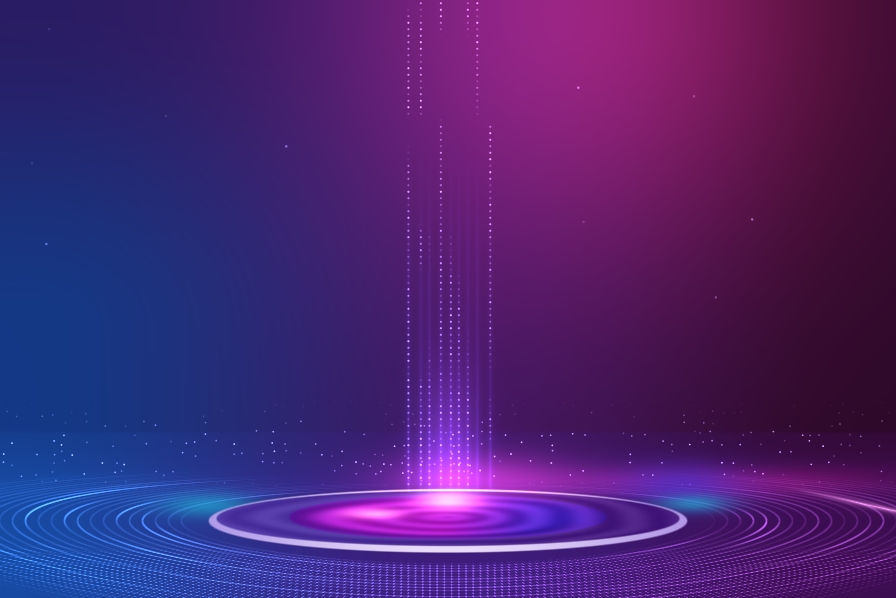
Reproduce this background procedurally as a WebGL 2 fragment shader.

```glsl
#version 300 es
precision highp float;
// A glowing portal on a rippled floor under a blue-to-magenta sky.
// Ellipse distances form the disc and rings; hashed cells scatter the
// sparks; a loop of dotted columns makes the rising stream of light.
uniform vec2 u_resolution;
out vec4 fragColor;

const float HORIZON = 0.277;
const vec2 PORTAL = vec2(0.75, 0.129);
const vec3 LAVENDER = vec3(0.78, 0.72, 0.98);
const vec3 PINK = vec3(1.0, 0.22, 0.68);
const vec3 CYAN = vec3(0.12, 0.72, 0.86);

float hash(vec2 p) {
  vec3 q = fract(vec3(p.xyx) * 0.1031);
  q += dot(q, q.yzx + 33.33);
  return fract((q.x + q.y) * q.z);
}

float noise(vec2 p) {
  vec2 i = floor(p), f = fract(p);
  f = f * f * (3.0 - 2.0 * f);
  return mix(mix(hash(i), hash(i + vec2(1, 0)), f.x),
             mix(hash(i + vec2(0, 1)), hash(i + vec2(1, 1)), f.x), f.y);
}

float glow(vec2 p, vec2 center, vec2 radius) {
  vec2 d = (p - center) / radius;
  return exp(-dot(d, d));
}

float disc(vec2 d, float radius, float pixel) {
  return 1.0 - smoothstep(radius - pixel * 0.6, radius + pixel * 0.6, length(d));
}

// Coverage of a filled ellipse with a smooth edge
float ellipse(vec2 p, vec2 center, vec2 radius) {
  float r = length((p - center) / radius);
  float w = fwidth(r);
  return 1.0 - smoothstep(1.0 - w, 1.0 + w, r);
}

// One spark in a share of the grid cells
float sparks(vec2 p, float cells, float share, float radius, float pixel) {
  vec2 id = floor(p * cells);
  vec2 offset = 0.2 + 0.6 * vec2(hash(id + 3.1), hash(id + 17.7));
  float lit = step(1.0 - share, hash(id + 41.3)) * (0.2 + 0.7 * hash(id + 5.9));
  return lit * disc((fract(p * cells) - offset) / cells, radius, pixel);
}

vec3 sky(vec2 p) {
  vec3 left = mix(vec3(0.08, 0.22, 0.52), vec3(0.16, 0.11, 0.39), smoothstep(0.45, 1.0, p.y));
  vec3 c = mix(left, vec3(0.235, 0.085, 0.37), smoothstep(0.05, 0.85, p.x));
  c = mix(c, vec3(0.17, 0.035, 0.16), smoothstep(0.75, 1.45, p.x));
  return c + vec3(0.39, 0.07, 0.19) * glow(p, vec2(1.0, 0.98), vec2(0.42, 0.44));
}

vec3 ground(vec2 p) {
  vec3 c = mix(vec3(0.09, 0.29, 0.64), vec3(0.24, 0.11, 0.48), smoothstep(0.0, 0.75, p.x));
  return mix(c, vec3(0.24, 0.05, 0.32), smoothstep(0.8, 1.45, p.x));
}

// Perspective ripples: thin lines at the sides, dotted rows in front
vec3 ripples(vec2 p, float pixel) {
  vec2 d = p - PORTAL;
  float tilt = max(0.135 - 0.35 * d.y, 0.05);
  vec2 q = vec2(d.x, d.y / tilt);
  float r = length(q), k = r * 46.0, w = fwidth(k);
  float id = floor(k), f = fract(k) - 0.5;
  float line = 1.0 - smoothstep(0.03, 0.03 + w, abs(f));
  line *= 1.0 - smoothstep(0.35, 0.9, w);
  float arc = noise(q / r * 1.8 + id * 7.3);
  float area = smoothstep(0.43, 0.48, r) * (1.0 - smoothstep(0.80, 1.0, r));
  float along = atan(q.x, -q.y) * (id + 0.5) * 1.8;
  vec2 dotOffset = vec2((fract(along) - 0.5) / 83.0, f * tilt / 46.0);
  float front = 1.0 - smoothstep(0.05, 0.10, p.y);
  float dots = disc(dotOffset, 0.0014, pixel) * front;
  vec3 tint = mix(vec3(0.40, 0.66, 0.95), vec3(0.72, 0.42, 0.85), smoothstep(0.2, 1.1, p.x));
  line *= (0.10 + 0.75 * arc * arc * arc) * (1.0 - 0.55 * front);
  return tint * area * (line + dots * 0.45);
}

// Dotted columns plus soft streaks rising from the portal
vec3 stream(vec2 p, float pixel) {
  vec3 c = vec3(0.0);
  for (int i = 0; i < 9; i++) {
    float n = float(i), side = abs(n - 4.0) / 4.0;
    float x = 0.686 + 0.0165 * n + 0.006 * (hash(vec2(n, 8.0)) - 0.5);
    float row = floor(p.y * 92.0);
    float patches = smoothstep(0.60, 0.72, noise(vec2(n * 9.7, row * 0.075)));
    float low = (1.0 - smoothstep(0.30, 0.46, p.y)) * step(side, 0.6);
    float high = step(0.9, side) * smoothstep(0.36, 0.48, p.y) * (1.0 - smoothstep(0.68, 0.78, p.y));
    float lit = max(patches, max(low, high)) * (0.2 + 0.8 * hash(vec2(n, row)));
    vec2 d = vec2(p.x - x, (fract(p.y * 92.0) - 0.5) / 92.0);
    c += LAVENDER * lit * disc(d, 0.0017, pixel) * 0.75;
    float streak = exp(-abs(p.x - x) / 0.0025);
    c += vec3(0.26, 0.17, 0.66) * streak * (0.12 + 0.30 * exp(-(p.y - 0.2) * 8.0)) * (1.0 - smoothstep(0.5, 0.8, p.y));
  }
  c += vec3(0.28, 0.13, 0.46) * glow(p, vec2(0.75, 0.19), vec2(0.05, 0.16));
  return c * smoothstep(0.17, 0.20, p.y);
}

// Swirled disc inside a bright rim that is thickest in front
vec3 portal(vec3 c, vec2 p) {
  float outer = ellipse(p, PORTAL, vec2(0.40, 0.053));
  float inner = ellipse(p, PORTAL + vec2(0.0, 0.004), vec2(0.387, 0.046));
  float core = ellipse(p, vec2(0.75, 0.135), vec2(0.265, 0.037));
  vec2 e = (p - vec2(0.75, 0.135)) / vec2(0.265, 0.037);
  float r = length(e);
  float swirl = 0.5 + 0.5 * sin(r * 19.0 + 2.5 * noise(e * 1.6) + e.x * 2.0);
  vec3 well = mix(vec3(0.27, 0.17, 0.60), vec3(0.24, 0.07, 0.46), smoothstep(0.4, 1.1, p.x));
  vec3 fill = mix(vec3(0.66, 0.10, 0.76), vec3(0.26, 0.13, 0.74), smoothstep(-0.1, 0.6, e.x));
  fill = mix(fill, vec3(0.28, 0.10, 0.60), smoothstep(0.7, 1.0, r) * 0.7);
  fill += vec3(0.14, 0.08, 0.16) * (swirl - 0.4);
  c = mix(c, well + 0.08 * swirl, inner);
  c = mix(c, fill, core);
  c += vec3(0.70, 0.55, 0.40) * glow(p, vec2(0.625, 0.141), vec2(0.045, 0.008));
  vec3 rim = mix(vec3(0.62, 0.50, 0.90), vec3(0.95, 0.90, 1.0), glow(p, PORTAL, vec2(0.36, 1.0)));
  return mix(c, rim, outer * (1.0 - inner) * 0.95);
}

void main() {
  vec2 p = gl_FragCoord.xy / u_resolution.y;
  p.x += 0.75 - 0.5 * u_resolution.x / u_resolution.y;
  float pixel = 1.0 / u_resolution.y;

  // Sky, floor and coloured light on the floor
  float edge = 1.0 - smoothstep(HORIZON - 0.004, HORIZON + 0.004, p.y);
  float depth = 1.0 - smoothstep(0.17, HORIZON, p.y);
  vec3 c = mix(sky(p), ground(p), edge * (0.35 + 0.65 * depth));
  c += edge * ripples(p, pixel);
  c += vec3(0.26, 0.03, 0.14) * glow(p, vec2(1.17, 0.195), vec2(0.30, 0.025));
  c = mix(c, vec3(0.24, 0.20, 0.82), 0.6 * glow(p, vec2(1.14, 0.19), vec2(0.10, 0.035)));
  float cyan = glow(p, vec2(0.35, 0.155), vec2(0.08, 0.02)) + glow(p, vec2(1.16, 0.158), vec2(0.06, 0.015));
  c = mix(c, CYAN, 0.6 * min(cyan, 1.0));

  // Bright sweep of light on the right
  float sweep = abs(p.y - 0.178 + 0.22 * (p.x - 1.35));
  c += vec3(0.75, 0.55, 0.65) * exp(-sweep / 0.003) * smoothstep(1.30, 1.48, p.x);

  // Portal, stream and the flare where they meet
  c = portal(c, p);
  c += stream(p, pixel);
  c += PINK * 0.42 * glow(p, vec2(0.80, 0.195), vec2(0.15, 0.045));
  c += vec3(0.9, 0.70, 0.75) * glow(p, vec2(0.75, 0.163), vec2(0.05, 0.015));

  // Sparks above the floor and faint stars
  float band = smoothstep(0.18, 0.22, p.y) * (1.0 - smoothstep(0.25, 0.34, p.y));
  c += LAVENDER * band * sparks(p, 60.0, 0.35, 0.0014, pixel);
  c += LAVENDER * 0.5 * step(HORIZON, p.y) * sparks(p, 9.0, 0.14, 0.002, pixel);
  fragColor = vec4(clamp(c, 0.0, 1.0), 1.0);
}
```
